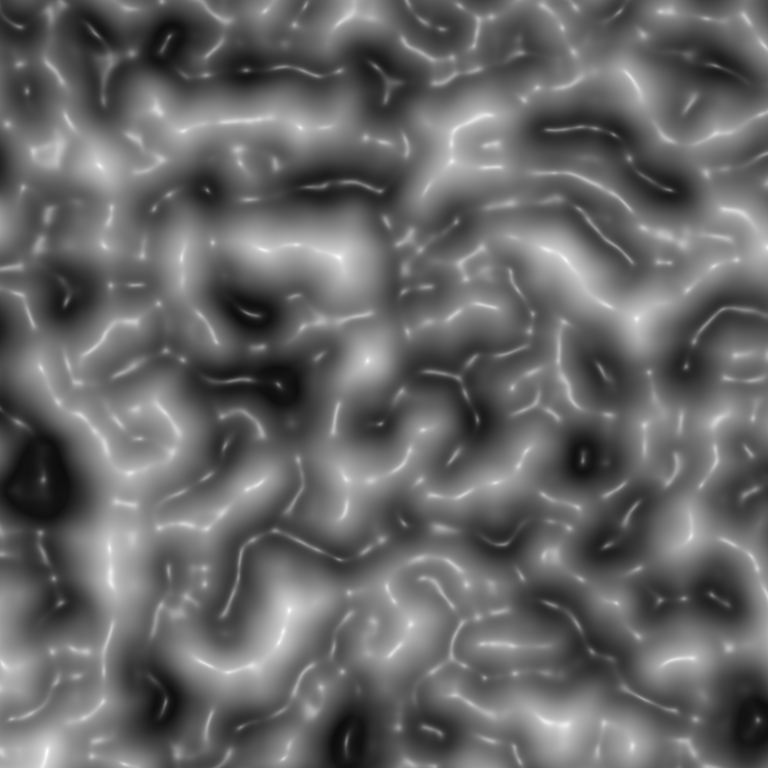
Give the GLSL for this texture, as a three.js fragment shader.

```glsl
// Soft grey relief: smooth gradient noise shades valleys dark and hills light.
// Thin glints appear wherever the relief is level, so they trace the valley
// floors and crests as short strokes and mark pits and saddles as dots.

varying vec2 vUv;

const float TAU = 6.2831853;
const float BROAD_CELLS = 6.5;   // cells across the canvas
const float MAIN_CELLS = 13.0;
const float FINE_CELLS = 26.0;
const float MID_GREY = 0.35;
const float CONTRAST = 0.85;
const float GLINT_STRENGTH = 0.45;
const float GLINT_TIGHTNESS = 32.0;

float hash(vec2 p) {
  vec3 q = fract(vec3(p.xyx) * 0.1031);
  q += dot(q, q.yzx + 33.33);
  return fract((q.x + q.y) * q.z);
}

// Height contributed at an offset from a lattice corner with a random tilt.
float cornerTilt(vec2 corner, vec2 offset) {
  float angle = TAU * hash(corner);
  return dot(vec2(cos(angle), sin(angle)), offset);
}

float gradientNoise(vec2 p) {
  vec2 cell = floor(p);
  vec2 f = p - cell;
  vec2 blend = f * f * f * (f * (f * 6.0 - 15.0) + 10.0);
  vec2 right = vec2(1.0, 0.0);
  vec2 up = vec2(0.0, 1.0);
  float low = mix(cornerTilt(cell, f),
                  cornerTilt(cell + right, f - right), blend.x);
  float high = mix(cornerTilt(cell + up, f - up),
                   cornerTilt(cell + 1.0, f - 1.0), blend.x);
  return mix(low, high, blend.y);
}

// Broad swells, the main bumps and a little fine unevenness.
float relief(vec2 uv) {
  return 0.55 * gradientNoise(uv * BROAD_CELLS + 17.3)
       + 0.60 * gradientNoise(uv * MAIN_CELLS + 41.7)
       + 0.08 * gradientNoise(uv * FINE_CELLS + 83.1);
}

// Central differences, scaled to height per main cell.
vec2 reliefSlope(vec2 uv, float span) {
  vec2 dx = vec2(span, 0.0);
  vec2 dy = vec2(0.0, span);
  vec2 rise = vec2(relief(uv + dx) - relief(uv - dx),
                   relief(uv + dy) - relief(uv - dy));
  return rise / (2.0 * span * MAIN_CELLS);
}

// Peaks at one on level ground and fades softly with steepness.
float glint(vec2 slope, float tightness) {
  return 1.0 / (1.0 + tightness * dot(slope, slope));
}

void main() {
  float shade = clamp(MID_GREY + CONTRAST * relief(vUv), 0.04, 0.9);
  float shine = glint(reliefSlope(vUv, 0.002), GLINT_TIGHTNESS);
  float grey = shade + GLINT_STRENGTH * shine * (1.0 - 0.7 * shade);
  gl_FragColor = vec4(vec3(clamp(grey, 0.0, 1.0)), 1.0);
}
```
